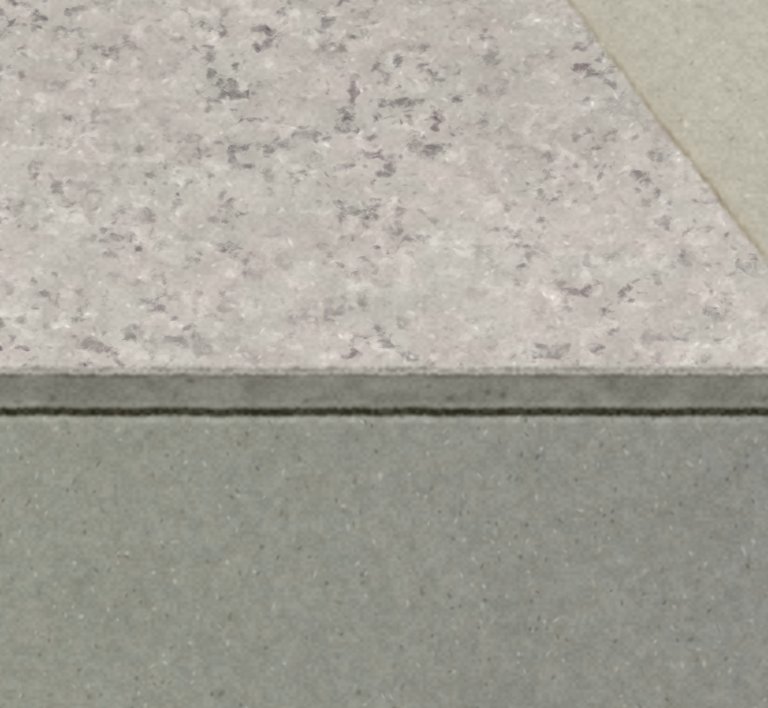
Write a WebGL 1 fragment shader that draws this texture.

```glsl
precision highp float;
uniform vec2 u_resolution;

#define LIP_TOP 0.483
#define BAND_TOP 0.470
#define GAP_Y 0.4180
#define GAP_HALF 0.0052
#define SEAM_TOP vec2(0.802, 1.0)
#define SEAM_END vec2(1.085, 0.630)
#define GRANITE vec3(0.757, 0.734, 0.703)
#define SIDE_SLAB vec3(0.735, 0.722, 0.668)
#define FLOOR_TONE vec3(0.560, 0.565, 0.526)
#define BAND_TONE vec3(0.500, 0.495, 0.458)
#define GAP_TONE vec3(0.205, 0.200, 0.145)

float hash(vec2 p) {
  vec3 q = fract(vec3(p.xyx) * 0.1031);
  q += dot(q, q.yzx + 33.33);
  return fract((q.x + q.y) * q.z);
}

float noise(vec2 p) {
  vec2 i = floor(p), f = fract(p);
  f = f * f * (3.0 - 2.0 * f);
  return mix(mix(hash(i), hash(i + vec2(1.0, 0.0)), f.x),
             mix(hash(i + vec2(0.0, 1.0)), hash(i + 1.0), f.x), f.y);
}

float fbm(vec2 p) {
  float sum = 0.0, amp = 0.5;
  for (int i = 0; i < 4; i++) {
    sum += amp * noise(p);
    p = mat2(1.6, 1.2, -1.2, 1.6) * p + 17.3;
    amp *= 0.5;
  }
  return sum / 0.9375;
}

// Soft grains of varied strength, one candidate per jittered cell
float grains(vec2 p, float density) {
  p += 0.8 * vec2(noise(p * 0.6), noise(p * 0.6 + 50.0));
  vec2 cell = floor(p);
  vec2 center = 0.3 + 0.4 * vec2(hash(cell + 3.7), hash(cell + 91.2));
  vec2 d = fract(p) - center;
  d.x += d.y * 0.8 * (hash(cell + 41.0) - 0.5);
  float strength = smoothstep(1.0 - density, 1.0, hash(cell + 57.0));
  return strength * (1.0 - smoothstep(0.0, 0.38, length(d)));
}

vec3 graniteColor(vec2 p) {
  vec2 q = p + 0.006 * vec2(noise(p * 70.0), noise(p * 70.0 + 40.0));
  float broad = fbm(p * 6.0 + 4.0);
  float mottled = fbm(q * vec2(30.0, 42.0));
  vec3 col = GRANITE + 0.06 * (broad - 0.5) + 0.105 * (mottled - 0.5);
  col -= 0.02 * (smoothstep(0.6, 1.0, p.y) - 0.4);

  // Faint pink and yellow mineral tints
  float tint = fbm(q * vec2(16.0, 24.0) + 70.0) - 0.5;
  col += tint * vec3(0.024, -0.016, 0.004);

  // Small grey-violet flecks gather in patches, densest at the upper left
  float reach = smoothstep(0.1, 1.0, p.x) - 0.4 * smoothstep(0.5, 1.0, p.y);
  float patches = smoothstep(0.34, 0.72, fbm(p * 12.0 + 23.0) - 0.08 * reach);
  float fleck = smoothstep(0.53, 0.84, fbm(q * vec2(60.0, 78.0) + 9.0));
  col -= fleck * (0.06 + 0.16 * patches) * vec3(0.98, 1.0, 0.90);
  float chips = grains(q * vec2(58.0, 78.0), 0.30);
  col -= chips * (0.25 + 0.8 * patches) * vec3(0.13, 0.14, 0.11);

  // Pale crystals
  float pale = smoothstep(0.54, 0.82, fbm(q * vec2(52.0, 68.0) + 130.0));
  col += 0.065 * pale + 0.10 * grains(q * 70.0 + 13.0, 0.18);
  return col;
}

vec3 floorColor(vec2 p) {
  vec3 col = FLOOR_TONE + 0.030 * (fbm(p * 7.0) - 0.5);
  col += vec3(0.010, 0.012, 0.004) * (1.0 - 2.0 * p.x);
  col += 0.075 * (fbm(p * vec2(72.0, 62.0)) - 0.5);
  float tint = noise(p * 55.0 + 31.0) - 0.5;
  col += tint * vec3(0.012, -0.002, -0.010);
  col += 0.09 * grains(p * vec2(78.0, 64.0), 0.20);
  col -= 0.09 * grains(p * vec2(74.0, 62.0) + 29.0, 0.20);
  return col;
}

void main() {
  vec2 p = gl_FragCoord.xy / u_resolution.y;
  float px = 1.0 / u_resolution.y;
  float grit = noise(p * vec2(190.0, 210.0)) - 0.5;
  float rough = 0.0014 * (noise(vec2(p.x * 45.0, 5.0)) - 0.5)
              + 0.0014 * (noise(vec2(p.x * 150.0, 11.0)) - 0.5);

  // Upper slabs and their diagonal joint
  vec2 along = normalize(SEAM_END - SEAM_TOP);
  float side = dot(p - SEAM_TOP, vec2(-along.y, along.x)) + 2.0 * rough;
  vec3 sideCol = SIDE_SLAB + 0.06 * (fbm(p * vec2(65.0, 80.0)) - 0.5);
  sideCol -= 0.07 * grains(p * 70.0 + 7.0, 0.15);
  sideCol += 0.06 * grains(p * 68.0 + 61.0, 0.15);
  sideCol -= vec3(0.005, 0.015, 0.03) * exp(-max(side, 0.0) * 35.0);
  vec3 col = mix(graniteColor(p), sideCol, smoothstep(-0.005, 0.005, side));
  float seam = exp(-pow(side / 0.0042, 2.0)) * (0.15 + 0.75 * noise(p * 60.0));
  col = mix(col, vec3(0.57, 0.515, 0.42), 0.75 * seam);

  // Worn lip and vertical edge
  float soft = max(px, 0.004);
  float y = p.y + rough;
  float wear = noise(vec2(p.x * 55.0, 20.0));
  vec3 lip = vec3(0.685, 0.675, 0.637) + 0.08 * grit;
  col = mix(lip, col, smoothstep(LIP_TOP - soft, LIP_TOP + soft, y));
  col += 0.045 * wear * exp(-pow((y - LIP_TOP) / 0.004, 2.0));
  col -= 0.10 * (1.0 - wear) * exp(-pow((y - LIP_TOP + 0.005) / 0.0035, 2.0));
  vec3 band = BAND_TONE + 0.13 * (fbm(p * vec2(28.0, 55.0)) - 0.5);
  band -= 0.12 * grains(p * vec2(38.0, 46.0) + 3.0, 0.30);
  col = mix(band, col, smoothstep(BAND_TOP - soft, BAND_TOP + soft, y));
  col -= (0.03 + 0.12 * wear) * exp(-pow((y - BAND_TOP) / 0.0036, 2.0));

  // Lower slab, its bright rim and the dark gap
  col = mix(floorColor(p), col, smoothstep(GAP_Y - soft, GAP_Y + soft, y));
  float rim = 0.4 + 0.9 * noise(vec2(p.x * 85.0, 37.0));
  col += 0.06 * rim * exp(-pow((y - GAP_Y + 0.012) / 0.0045, 2.0));
  col += 0.04 * rim * exp(-pow((y - GAP_Y - 0.0115) / 0.0035, 2.0));
  float gap = 1.0 - smoothstep(GAP_HALF - soft, GAP_HALF + soft, abs(y - GAP_Y));
  col = mix(col, GAP_TONE + 0.08 * grit, gap * (0.90 + 0.10 * wear));

  gl_FragColor = vec4(clamp(col + 0.05 * grit, 0.0, 1.0), 1.0);
}
```
